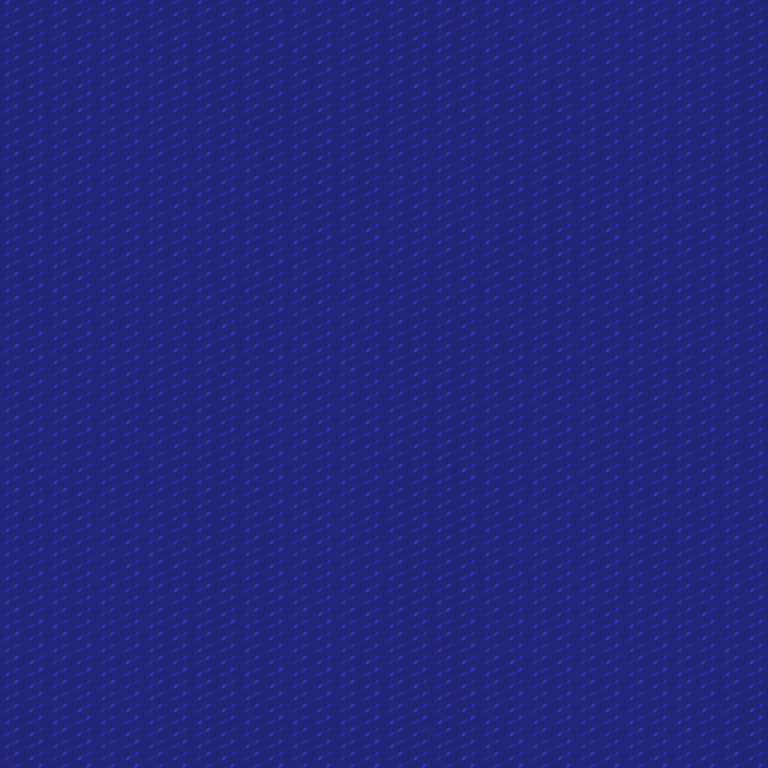
This texture is drawn by a WebGL 2 fragment shader. Its source:

```glsl
#version 300 es
precision highp float;
// Blue twill cloth: 32 columns by 64 rows of short stitches that rise to the
// right and chain into diagonals, each with a bright and a dimmer fleck.
// Hashes per stitch and wrapping noise vary the wear, so the cloth tiles.
uniform vec2 u_resolution;
out vec4 fragColor;

// Hash without sine, 0 to 1
float hash(vec2 p) {
  vec3 q = fract(p.xyx * vec3(0.1031, 0.1030, 0.0973));
  q += dot(q, q.yzx + 33.33);
  return fract((q.x + q.y) * q.z);
}

// Value noise that wraps after "count" cells
float wrapNoise(vec2 uv, vec2 count) {
  vec2 p = uv * count;
  vec2 cell = floor(p);
  vec2 f = fract(p);
  f = f * f * (3.0 - 2.0 * f);
  vec2 a = mod(cell, count);
  vec2 b = mod(cell + 1.0, count);
  return mix(mix(hash(a), hash(vec2(b.x, a.y)), f.x),
             mix(hash(vec2(a.x, b.y)), hash(b), f.x), f.y);
}

// Distance to a level segment of the given half length
float segment(vec2 p, float halfLength) {
  return length(vec2(max(abs(p.x) - halfLength, 0.0), p.y));
}

// Smooth coverage of a shape with the given radius
float cover(float dist, float radius, float blur) {
  return 1.0 - smoothstep(radius - blur, radius + blur, dist);
}

void main() {
  vec2 uv = gl_FragCoord.xy / u_resolution;
  float blur = 0.55 * 64.0 / min(u_resolution.x, u_resolution.y);

  // Sheared cells: each column sits one row above the column to its left
  vec2 grid = vec2(32.0 * uv.x, 64.0 * uv.y - 32.0 * uv.x);
  vec2 id = mod(floor(grid), vec2(32.0, 64.0));
  vec2 p = (fract(grid) - 0.5) * vec2(2.0, 1.0);
  p.y += 0.1 * p.x;
  float faint = mod(id.y, 2.0);
  float wear = hash(id + 7.0);

  // Ground with furrows, thread grain and broad fading
  vec3 color = vec3(0.137, 0.145, 0.465);
  color *= 1.0 + 0.015 * cos(6.2831853 * (grid.y - 0.5));
  color *= 0.985 + 0.03 * wrapNoise(uv, vec2(192.0));
  color *= 0.985 + 0.03 * wrapNoise(uv, vec2(7.0, 4.0));

  // Soft stitch that almost touches its neighbours along the diagonal
  float stitch = cover(segment(p, 0.74), 0.11, blur + 0.02);
  stitch *= mix(1.0, 0.7, faint) * (0.75 + 0.25 * wear);
  color = mix(color, vec3(0.16, 0.165, 0.54), stitch);

  // A dim fleck and a bright one; their order swaps on every other rib
  for (int i = 0; i < 2; i++) {
    float side = float(i) * 2.0 - 1.0;
    float chance = hash(id + float(i) * 17.0 + 91.0);
    float bright = abs(float(i) - faint);
    float shine = mix(0.5, 0.95, bright) * (0.85 + 0.3 * chance);
    vec2 q = p - vec2(0.36 * side + 0.06 * (chance - 0.5), 0.05 * side);
    float d = segment(q, 0.04 * bright);
    color = mix(color, vec3(0.205, 0.225, 0.72),
                min(shine, 1.0) * cover(d, 0.13, blur));
  }
  fragColor = vec4(color, 1.0);
}
```
